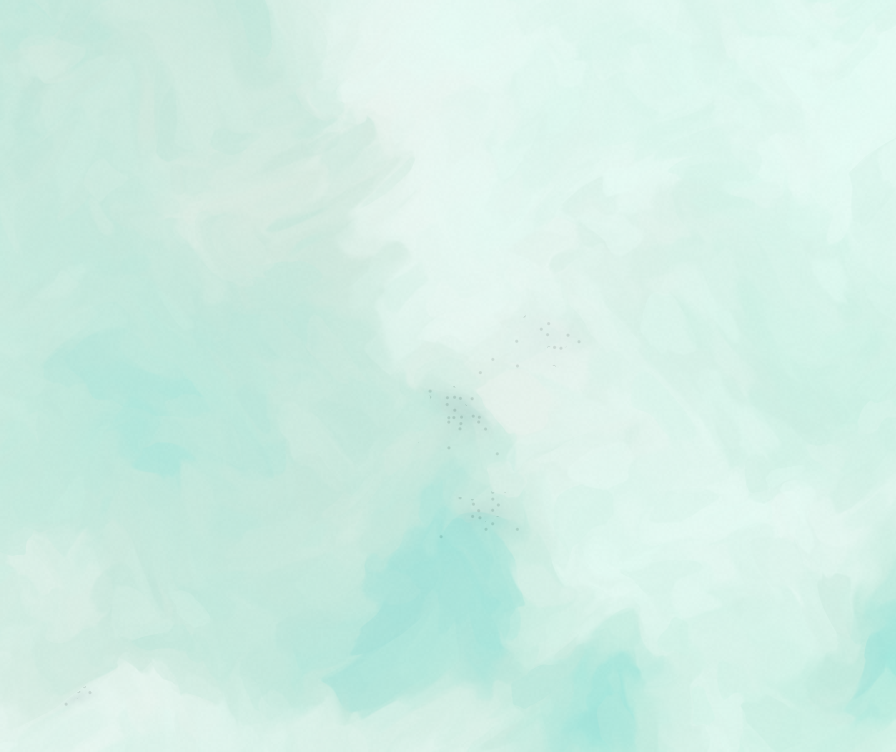
Give the GLSL for this background, as a Shadertoy shader.

```glsl
// Pale mint watercolour: overlapping ragged dabs of paint over a diagonal wash.

vec3 hash3(vec2 cell) {
    vec3 q = fract(cell.xyx * vec3(0.1031, 0.1030, 0.0973));
    q += dot(q, q.yxz + 33.33);
    return fract((q.xxy + q.yzz) * q.zyx);
}

float glow(vec2 p, float x, float y, float radius) {
    vec2 d = (p - vec2(x, y)) / radius;
    return exp(-dot(d, d));
}

// Layered sines that bend straight outlines into ragged ones
vec2 ragged(vec2 p) {
    float freq = 9.0;
    for (int i = 0; i < 6; i++) {
        p += 0.27 / freq * sin(p.yx * freq + vec2(1.7, 4.1) * float(i + 1));
        p += 0.16 / freq * cos(freq * 1.37 * vec2(p.x + p.y, p.x - p.y));
        freq *= 1.83;
    }
    return p;
}

// Large-scale lightness, from 0 (teal) to 1 (near white)
float washTone(vec2 p) {
    float side = p.x - 0.40 - 0.36 * (1.0 - p.y);
    float tone = mix(0.47, 0.87, smoothstep(-0.07, 0.08, side));
    tone += 0.20 * glow(p, 0.55, 0.97, 0.15) + 0.20 * glow(p, 0.61, 0.68, 0.12);
    tone += 0.22 * glow(p, 0.33, 0.72, 0.08) + 0.14 * glow(p, 0.42, 0.36, 0.13);
    tone += 0.20 * glow(p, 1.03, 0.28, 0.10) + 0.12 * glow(p, 1.12, 0.88, 0.16);
    tone += 0.38 * smoothstep(0.13, 0.03, p.y) * smoothstep(0.75, 0.60, p.x);
    tone += 0.20 * glow(p, 0.02, 0.20, 0.12);
    tone -= 0.25 * glow(p, 1.13, 0.54, 0.19) + 0.42 * glow(p, 0.56, 0.20, 0.14);
    tone -= 0.26 * glow(p, 0.17, 0.38, 0.13) + 0.14 * glow(p, 0.37, 0.57, 0.14);
    tone -= 0.85 * glow(p, 1.21, 0.18, 0.10) + 0.80 * glow(p, 0.81, 0.02, 0.09);
    tone -= 0.22 * glow(p, 1.05, 0.14, 0.14);
    return tone;
}

// Positive for greyed, creamy paint; negative for clear mint
float washWarmth(vec2 p) {
    float warmth = 0.8 * glow(p, 0.18, 0.92, 0.25) + 0.9 * glow(p, 0.42, 0.72, 0.16);
    warmth += 0.9 * glow(p, 0.68, 0.46, 0.13) + 0.9 * glow(p, 0.88, 0.62, 0.14);
    warmth += 0.6 * glow(p, 0.40, 0.35, 0.16) + 0.7 * glow(p, 0.12, 0.13, 0.14);
    warmth += 0.5 * glow(p, 1.07, 0.24, 0.12);
    return warmth - 0.8 * smoothstep(0.55, 1.1, p.x + 0.2 * p.y);
}

vec3 paint(float tone, float warmth) {
    vec3 colour = mix(vec3(0.64, 0.89, 0.855), vec3(0.76, 0.912, 0.866), smoothstep(0.0, 0.4, tone));
    colour = mix(colour, vec3(0.82, 0.932, 0.892), smoothstep(0.36, 0.66, tone));
    colour = mix(colour, vec3(0.905, 0.968, 0.947), smoothstep(0.6, 1.03, tone));
    colour += max(warmth, 0.0) * vec3(0.018, -0.010, -0.008);
    return colour + max(-warmth, 0.0) * vec3(-0.008, 0.016, 0.010);
}

// One layer of jittered cellular dabs, each a single tint of the wash
vec3 dabLayer(vec3 colour, vec2 p, float scale, float seed) {
    vec2 grid = p * scale + seed * 3.7;
    vec2 base = floor(grid);
    for (int y = -1; y <= 1; y++)
    for (int x = -1; x <= 1; x++) {
        vec2 cell = base + vec2(x, y);
        vec3 place = hash3(cell + seed * 17.0);
        vec3 tint = hash3(cell + seed * 31.0 + 91.0);
        vec2 centre = cell + 0.2 + 0.6 * place.xy;
        vec2 d = grid - centre;
        float angle = 6.283 * tint.z;
        d = mat2(cos(angle), -sin(angle), sin(angle), cos(angle)) * d;
        float dist = length(d * vec2(1.0, 1.0 + 0.9 * place.z));
        float radius = 0.50 + 0.45 * tint.x;
        float softness = mix(0.06, 0.65, place.z * place.z);
        float cover = smoothstep(radius, radius - softness, dist) * (0.25 + 0.4 * tint.y);
        vec2 home = (centre - seed * 3.7) / scale;
        float tone = washTone(home) + 0.30 * (tint.z - 0.5);
        float warmth = washWarmth(home) + 1.1 * (place.x - 0.5);
        colour = mix(colour, paint(tone, warmth), cover);
    }
    return colour;
}

void mainImage(out vec4 fragColor, in vec2 fragCoord) {
    vec2 p = fragCoord / iResolution.y;
    vec2 q = ragged(p);
    vec3 colour = paint(washTone(q), washWarmth(q));

    // Broad dabs first, finer ones on top
    float scale = 4.5;
    for (int i = 1; i <= 5; i++) {
        colour = dabLayer(colour, q, scale, float(i));
        scale *= 1.5;
    }

    // Greyed smudges along the diagonal
    float smudge = glow(q, 0.59, 0.42, 0.035) + 0.7 * glow(q, 0.64, 0.28, 0.030);
    smudge += 0.5 * glow(q, 0.71, 0.52, 0.035) + 0.8 * glow(q, 0.10, 0.045, 0.014);
    colour -= smudge * vec3(0.045, 0.045, 0.035);

    // Tiny pigment specks gathered in the smudges
    vec2 speckGrid = p * 120.0;
    vec3 speck = hash3(floor(speckGrid));
    float speckDist = length(fract(speckGrid) - 0.35 - 0.3 * speck.xy);
    float speckMask = smoothstep(0.36, 0.12, speckDist) * step(1.0 - 0.45 * smudge, speck.z);
    colour -= 0.09 * speckMask;

    // Faint paper grain
    colour += 0.008 * (hash3(floor(p * 300.0)).x - 0.5);
    fragColor = vec4(clamp(colour, 0.0, 1.0), 1.0);
}
```
